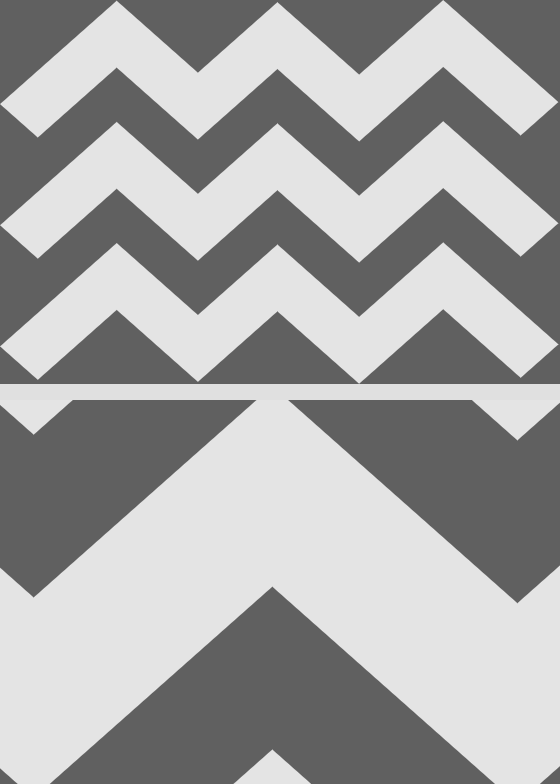
Top, the full canvas; bottom, a detail of the centre.
Give the GLSL for this pattern, as a WebGL 1 fragment shader.

```glsl
precision highp float;

// Three stacked pale zigzag bands, each with three peaks, on flat dark grey.
// The upper edge is the envelope of slightly uneven peaks of one slope; each
// band is that edge thickened downwards, with both ends cut on the diagonal.

#define ROWS 3
#define ROW_PITCH 0.3155
#define BAND_HEIGHT 0.1742
#define SLOPE 0.886
#define MIDDLE_PEAK vec2(0.7225, 0.0057)
#define PEAK_STEP vec2(0.4252, -0.0009)
#define PEAK_DRIFT vec2(0.0066, -0.0047)
#define LEFT_TIP vec2(0.0, 0.2710)
#define RIGHT_TIP vec2(1.4545, 0.2655)
#define DARK_GREY vec3(0.378)
#define PALE_GREY vec3(0.894)

uniform vec2 u_resolution;

// Depth of the zigzag's upper edge below the top of the canvas.
float upperEdge(float x) {
  float edge = 10.0;
  for (int i = -1; i <= 1; i++) {
    float k = float(i);
    vec2 peak = MIDDLE_PEAK + k * PEAK_STEP + k * k * PEAK_DRIFT;
    edge = min(edge, peak.y + SLOPE * abs(x - peak.x));
  }
  return edge;
}

// Signed distance to one band; negative inside.
float bandDistance(vec2 p, float edge) {
  float below = p.y - edge;
  float body = max(-below, below - BAND_HEIGHT);
  float leftCut = p.y - LEFT_TIP.y - SLOPE * (p.x - LEFT_TIP.x);
  float rightCut = p.y - RIGHT_TIP.y + SLOPE * (p.x - RIGHT_TIP.x);
  return max(body, max(leftCut, rightCut)) * inversesqrt(1.0 + SLOPE * SLOPE);
}

void main() {
  // Units of canvas height, with y running downwards from the top.
  float pixel = 1.0 / u_resolution.y;
  vec2 p = vec2(gl_FragCoord.x, u_resolution.y - gl_FragCoord.y) * pixel;

  float edge = upperEdge(p.x);
  float dist = 10.0;
  for (int row = 0; row < ROWS; row++) {
    vec2 local = p - vec2(0.0, float(row) * ROW_PITCH);
    dist = min(dist, bandDistance(local, edge));
  }

  float coverage = clamp(0.5 - dist / pixel, 0.0, 1.0);
  gl_FragColor = vec4(mix(DARK_GREY, PALE_GREY, coverage), 1.0);
}
```
